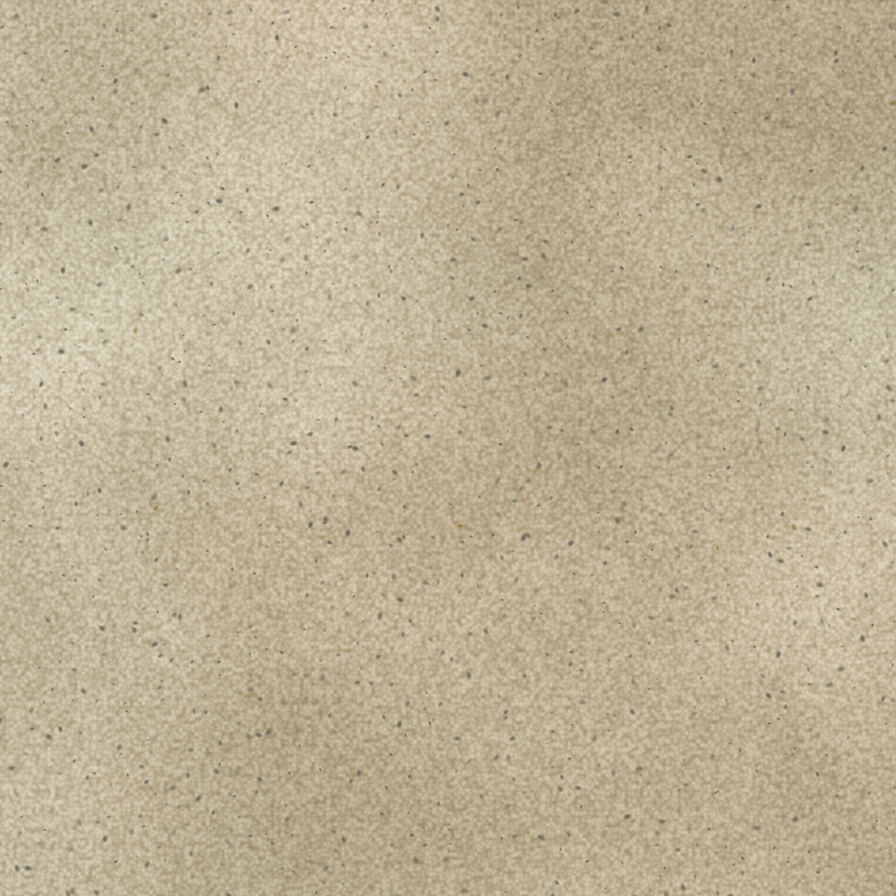
Give the GLSL for this texture, as a WebGL 1 fragment shader.

```glsl
precision highp float;
// Speckled sandstone: fine pale grain over soft clouds, scattered with small dark flecks.

uniform vec2 u_resolution;

#define CLOUD_SCALE 3.6
#define CLOUD_DEPTH 0.18
#define HUE_DRIFT 0.05
#define GRAIN_SCALE 190.0
#define GRAIN_DEPTH 0.115
#define FLECK_SCALE 50.0
#define FLECK_SHARE 0.52
#define FLECK_MIN 0.0011
#define FLECK_MAX 0.0030
#define RUST_SHARE 0.025

const vec3 SAND = vec3(0.758, 0.712, 0.603);
const vec3 TONE = vec3(1.0, 1.12, 1.27);      // shadows lose more blue than red
const vec3 WARM = vec3(0.5, -0.2, -0.3);
const vec3 FLECK_GREY = vec3(0.39, 0.37, 0.32);
const vec3 FLECK_RUST = vec3(0.56, 0.42, 0.20);

vec2 hash2(vec2 p) {
  vec3 q = fract(p.xyx * vec3(0.1031, 0.1030, 0.0973));
  q += dot(q, q.yzx + 33.33);
  return fract((q.xx + q.yz) * q.zy);
}

float valueNoise(vec2 p) {
  vec2 cell = floor(p), f = fract(p);
  vec2 w = f * f * (3.0 - 2.0 * f);
  float low = mix(hash2(cell).x, hash2(cell + vec2(1.0, 0.0)).x, w.x);
  float high = mix(hash2(cell + vec2(0.0, 1.0)).x, hash2(cell + 1.0).x, w.x);
  return mix(low, high, w.y);
}

// Layered soft noise, turned between octaves to hide the lattice.
float clouds(vec2 p) {
  float sum = 0.0, weight = 0.6;
  for (int i = 0; i < 4; i++) {
    sum += weight * (valueNoise(p) - 0.5);
    p = mat2(1.6, 1.2, -1.2, 1.6) * p + 17.3;
    weight *= 0.45;
  }
  return sum;
}

// Distance to the nearest jittered cell point.
float cellular(vec2 p) {
  vec2 cell = floor(p);
  float nearest = 2.0;
  for (int y = -1; y <= 1; y++) {
    for (int x = -1; x <= 1; x++) {
      vec2 id = cell + vec2(x, y);
      nearest = min(nearest, distance(p, id + hash2(id)));
    }
  }
  return nearest;
}

// Blend soft, slightly elongated flecks over the ground.
vec3 addFlecks(vec3 ground, vec2 uv, float pixel) {
  vec2 p = uv * FLECK_SCALE, cell = floor(p);
  for (int y = -1; y <= 1; y++) {
    for (int x = -1; x <= 1; x++) {
      vec2 id = cell + vec2(x, y);
      vec2 kind = hash2(id + 71.0), look = hash2(id + 139.0);
      vec2 offset = (p - id - hash2(id + 23.0)) / FLECK_SCALE;
      float angle = 6.2832 * look.x;
      vec2 axis = vec2(cos(angle), sin(angle));
      vec2 local = vec2(dot(offset, axis) * 0.8, dot(offset, vec2(-axis.y, axis.x)) * 1.2);
      float radius = mix(FLECK_MIN, FLECK_MAX, kind.y * kind.y);
      float soft = 0.5 * radius + 0.5 * pixel;
      float cover = 1.0 - smoothstep(radius - soft, radius + soft, length(local));
      float strength = step(kind.x, FLECK_SHARE) * mix(0.35, 0.9, look.y);
      vec3 tint = mix(FLECK_GREY, FLECK_RUST, step(kind.x, RUST_SHARE * FLECK_SHARE));
      ground = mix(ground, tint, cover * strength);
    }
  }
  return ground;
}

void main() {
  float pixel = 1.0 / min(u_resolution.x, u_resolution.y);
  vec2 uv = gl_FragCoord.xy * pixel;

  // Broad light and dark patches with a faint drift from warm to green.
  float cloud = clouds(uv * CLOUD_SCALE + 4.7);
  float drift = clouds(uv * CLOUD_SCALE * 0.8 + 41.0);

  // Fine grain: pale cell centres broken up by smaller noise.
  float grain = 0.45 - cellular(uv * GRAIN_SCALE);
  grain += valueNoise(uv * GRAIN_SCALE * 1.25 + 9.0) - 0.5;

  vec3 color = SAND + TONE * (CLOUD_DEPTH * cloud + GRAIN_DEPTH * grain);
  color += WARM * HUE_DRIFT * drift;
  color = addFlecks(color, uv, pixel);

  gl_FragColor = vec4(clamp(color, 0.0, 1.0), 1.0);
}
```
